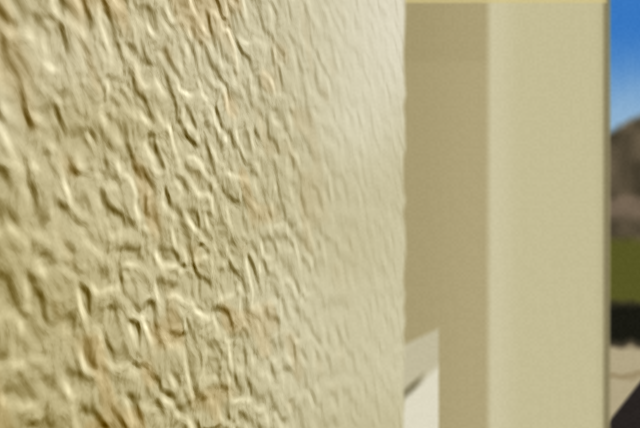
A WebGL 1 fragment shader for this texture:

```glsl
precision highp float;
uniform vec2 u_resolution;

#define WALL_EDGE 0.632
#define PANEL_EDGE 0.763
#define POST_EDGE 0.948
#define PERSPECTIVE 0.8
#define BUMP_SCALE vec2(31.0, 19.0)
#define BUMP_TILT 0.3
#define RELIEF 0.62
#define GRAIN 0.018

float hash(vec2 p) {
  return fract(sin(dot(p, vec2(127.1, 311.7))) * 43758.5453);
}

float noise(vec2 p) {
  vec2 i = floor(p), f = fract(p);
  f = f * f * (3.0 - 2.0 * f);
  return mix(mix(hash(i), hash(i + vec2(1.0, 0.0)), f.x),
             mix(hash(i + vec2(0.0, 1.0)), hash(i + 1.0), f.x), f.y);
}

// Lumpy plaster height; finer octaves vanish out of focus
float plaster(vec2 p, float focus) {
  p += 0.7 * vec2(noise(p * 0.8 + 7.0), noise(p * 0.8 + 31.0));
  float lumps = noise(p);
  float height = mix(lumps, smoothstep(0.2, 0.75, lumps), focus) * 0.6;
  float amp = 0.3;
  for (int i = 0; i < 3; i++) {
    p = mat2(1.6, 1.1, -1.1, 1.6) * p + 13.7;
    height += amp * focus * noise(p);
    amp *= 0.43;
  }
  return height;
}

float band(float x, float lo, float hi, float soft) {
  return smoothstep(lo - soft, lo + soft, x) * (1.0 - smoothstep(hi - soft, hi + soft, x));
}

vec3 stuccoWall(vec2 uv) {
  float w = 1.0 / (1.0 - PERSPECTIVE * min(uv.x, 0.68));
  vec2 p = vec2(uv.x * 1.5, uv.y - 0.5) * w;
  p.x += BUMP_TILT * p.y;
  p *= BUMP_SCALE;
  float focus = 1.0 - smoothstep(0.34, 0.59, uv.x);
  focus *= mix(0.65, 1.0, smoothstep(0.0, 0.2, uv.x));
  vec2 toLight = vec2(0.2, 0.13) * mix(1.6, 1.0, focus);
  float slope = plaster(p - toLight, focus) - plaster(p + toLight, focus);
  float strength = RELIEF * mix(0.16, 1.0, 1.0 - smoothstep(0.3, 0.6, uv.x));

  // Broad light, paler at the top and toward the corner
  vec3 col = mix(vec3(0.73, 0.68, 0.50), vec3(0.79, 0.76, 0.62), smoothstep(0.1, 0.6, uv.x));
  col += vec3(0.04, 0.045, 0.07) * smoothstep(0.3, 1.0, uv.y);
  col += vec3(0.03, 0.03, 0.05) * smoothstep(0.5, 0.62, uv.x) * smoothstep(0.6, 1.0, uv.y);
  col += 0.07 * (noise(uv * vec2(9.0, 7.0)) - 0.5) * vec3(0.8, 0.9, 1.2);
  float shade = slope * strength;
  col += max(shade, 0.0) * vec3(0.55, 0.56, 0.56);
  col += min(shade, 0.0) * vec3(0.95, 1.0, 1.08);
  float stain = smoothstep(0.62, 0.9, noise(p * 0.45 + 50.0)) * focus;
  return col - stain * vec3(0.02, 0.05, 0.07);
}

vec3 outdoors(vec2 uv) {
  float y = uv.y + 0.012 * (noise(uv * vec2(70.0, 30.0)) - 0.5);
  vec3 sky = mix(vec3(0.56, 0.70, 0.82), vec3(0.22, 0.47, 0.76), smoothstep(0.7, 0.95, y));
  vec3 hill = mix(vec3(0.27, 0.24, 0.18), vec3(0.42, 0.37, 0.29), noise(uv * vec2(45.0, 28.0)));
  float ridge = 0.69 + 0.7 * (uv.x - 0.955);
  vec3 col = mix(hill, sky, smoothstep(ridge - 0.015, ridge + 0.025, y));
  col = mix(col, vec3(0.50, 0.43, 0.36), 0.7 * band(y, 0.49, 0.54, 0.015));
  col = mix(col, vec3(0.34, 0.34, 0.14), band(y, 0.29, 0.44, 0.02));
  col = mix(col, vec3(0.10, 0.10, 0.07), band(y, 0.20, 0.29, 0.018));
  col = mix(col, vec3(0.70, 0.65, 0.52), 1.0 - smoothstep(0.175, 0.20, y));
  col = mix(col, vec3(0.56, 0.49, 0.35), 0.6 * band(y, 0.115, 0.13, 0.008));
  float corner = uv.y - 1.9 * (uv.x - 0.957) - 0.025;
  return mix(col, vec3(0.16, 0.14, 0.13), 1.0 - smoothstep(-0.012, 0.012, corner));
}

void main() {
  vec2 uv = gl_FragCoord.xy / u_resolution;
  float x = uv.x;

  // Shaded return wall and sunlit post
  vec3 panel = mix(vec3(0.66, 0.61, 0.45), vec3(0.69, 0.64, 0.48), smoothstep(0.64, 0.75, x));
  panel -= 0.015 * smoothstep(0.84, 0.87, uv.y);
  vec3 post = mix(vec3(0.80, 0.77, 0.63), vec3(0.77, 0.74, 0.585), smoothstep(0.77, 0.82, x));
  post -= 0.03 * smoothstep(0.925, 0.948, x);
  vec3 col = mix(panel, post, smoothstep(PANEL_EDGE - 0.008, PANEL_EDGE + 0.008, x));

  // Pale sloping trim with a shadow under its lip
  float trimTop = 0.195 + 0.7 * (x - WALL_EDGE);
  float trim = (1.0 - smoothstep(0.681, 0.690, x)) * (1.0 - smoothstep(trimTop - 0.01, trimTop + 0.01, uv.y));
  float lip = uv.y - 0.075 - 1.3 * (x - WALL_EDGE);
  vec3 trimColor = mix(vec3(0.87, 0.85, 0.76), vec3(0.76, 0.73, 0.61), smoothstep(-0.015, 0.015, lip));
  float lipShadow = band(lip, -0.008, 0.015, 0.012) * (1.0 - smoothstep(0.645, 0.67, x));
  trimColor -= 0.26 * lipShadow;
  col = mix(col, trimColor, trim);

  // View beyond the post and its dark rim
  col = mix(col, outdoors(uv), smoothstep(POST_EDGE - 0.002, POST_EDGE + 0.010, x));
  col = mix(col, vec3(0.43, 0.39, 0.27), 0.65 * band(x, 0.943, 0.953, 0.005));
  float topLine = smoothstep(0.988, 0.998, uv.y) * band(x, WALL_EDGE, POST_EDGE, 0.004);
  col = mix(col, vec3(0.83, 0.77, 0.53), 0.7 * topLine);

  // Foreground wall with a slightly uneven, soft corner
  float edge = WALL_EDGE + 0.005 * (noise(vec2(3.0, uv.y * 32.0)) - 0.5);
  col = mix(stuccoWall(uv), col, smoothstep(edge - 0.005, edge + 0.005, x));

  col += GRAIN * (noise(uv * vec2(270.0, 180.0)) - 0.5);
  gl_FragColor = vec4(clamp(col, 0.0, 1.0), 1.0);
}
```
